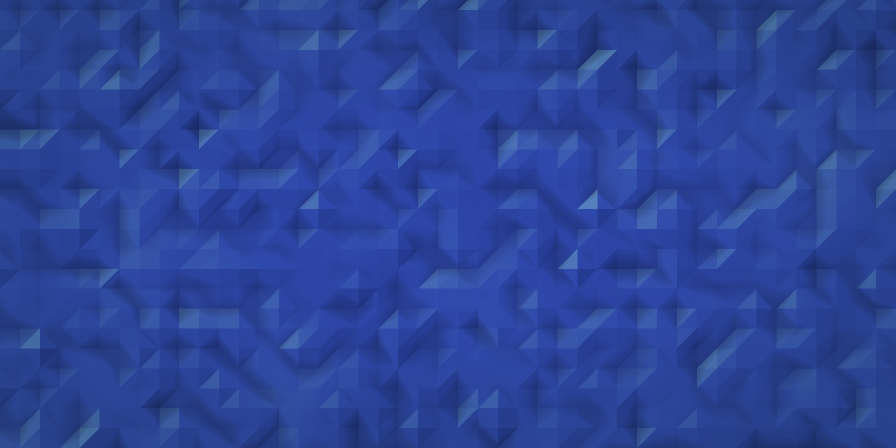
A Shadertoy shader for this background:

```glsl
vec2 randomGradient(vec2 p) {
    vec3 q = fract(p.xyx * vec3(0.1031, 0.1030, 0.0973));
    q += dot(q, q.yzx + 33.33);
    float angle = 6.2832 * fract((q.x + q.y) * q.z);
    return vec2(cos(angle), sin(angle));
}

float gradientNoise(vec2 p) {
    vec2 i = floor(p), f = p - i;
    vec2 u = f * f * f * (f * (f * 6.0 - 15.0) + 10.0);
    float a = dot(randomGradient(i), f);
    float b = dot(randomGradient(i + vec2(1, 0)), f - vec2(1, 0));
    float c = dot(randomGradient(i + vec2(0, 1)), f - vec2(0, 1));
    float d = dot(randomGradient(i + 1.0), f - 1.0);
    return mix(mix(a, b, u.x), mix(c, d, u.x), u.y);
}

// Stepped levels make neighbouring triangles merge into longer facets
float vertexHeight(vec2 v) {
    float level = round(3.4 * gradientNoise(v * 0.57 + 40.3));
    return 0.32 * level + 0.36 * gradientNoise(v * 0.37 + 90.6);
}

// Folded sheet of right triangles: xy = slope, z = height
vec3 foldedSurface(vec2 p) {
    vec2 cell = floor(p), f = p - cell;
    float a = vertexHeight(cell);
    float b = vertexHeight(cell + vec2(1, 0));
    float c = vertexHeight(cell + vec2(0, 1));
    float d = vertexHeight(cell + 1.0);

    // Each cell folds along its flatter diagonal
    if (abs(a - d) < abs(b - c)) {
        vec2 slope = f.x > f.y ? vec2(b - a, d - b) : vec2(d - c, c - a);
        return vec3(slope, a + dot(slope, f));
    }
    if (f.x + f.y < 1.0) {
        vec2 slope = vec2(b - a, c - a);
        return vec3(slope, a + dot(slope, f));
    }
    vec2 slope = vec2(d - c, d - b);
    return vec3(slope, d + dot(slope, f - 1.0));
}

float facetTone(vec2 p) {
    float facing = dot(foldedSurface(p).xy, vec2(0.72, -0.69));
    float lit = max(facing, 0.0);
    return 0.46 + 0.25 * facing + 0.16 * lit * lit;
}

// Soft darkness where the sheet is hollow
float hollowness(vec2 p) {
    float height = foldedSurface(p).z, sum = 0.0;
    for (int i = 0; i < 9; i++) {
        float angle = float(i) * 2.39996;
        float radius = 1.15 * sqrt((float(i) + 0.5) / 9.0);
        vec2 offset = radius * vec2(cos(angle), sin(angle));
        sum += foldedSurface(p + offset).z + foldedSurface(p - offset).z - 2.0 * height;
    }
    return max(sum / 18.0, 0.0);
}

void mainImage(out vec4 fragColor, in vec2 fragCoord) {
    float cellsPerPixel = 22.5 / iResolution.y;
    vec2 p = fragCoord * cellsPerPixel;

    // Average four facet samples for smooth edges
    float tone = 0.0;
    for (int i = 0; i < 4; i++) {
        vec2 jitter = vec2(i % 2, i / 2) * 0.5 - 0.25;
        tone += 0.25 * facetTone(p + jitter * cellsPerPixel);
    }
    tone += 0.16 * gradientNoise(p * 0.15 + 7.4);

    vec3 color = mix(vec3(0.115, 0.185, 0.49), vec3(0.185, 0.285, 0.675), clamp(tone * 2.0, 0.0, 1.0));
    color = mix(color, vec3(0.34, 0.51, 0.74), clamp(tone * 2.0 - 1.0, 0.0, 1.0));
    color *= 1.0 - 0.28 * (1.0 - exp(-4.0 * hollowness(p)));

    // Greyer, dimmer rim
    float rim = smoothstep(0.15, 0.7, length(fragCoord / iResolution.xy - 0.5));
    color *= mix(vec3(1.0), vec3(0.90, 0.95, 0.85), rim);
    fragColor = vec4(color, 1.0);
}
```
